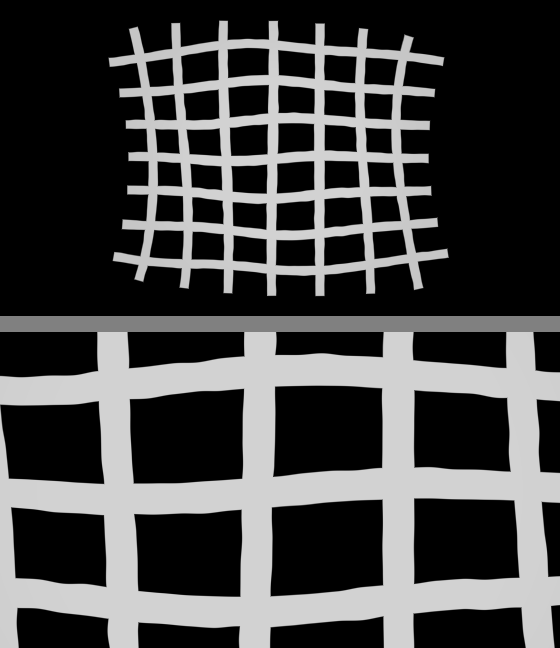
Top, the full canvas; bottom, a detail of the centre.
Reproduce this pattern procedurally as a Shadertoy shader.

```glsl
float hash(vec2 p) {
    return fract(sin(dot(p, vec2(127.1, 311.7))) * 43758.5453);
}

float noise(vec2 p) {
    vec2 cell = floor(p), t = fract(p);
    t = t * t * (3.0 - 2.0 * t);
    return mix(mix(hash(cell), hash(cell + vec2(1, 0)), t.x),
               mix(hash(cell + vec2(0, 1)), hash(cell + vec2(1, 1)), t.x), t.y);
}

// Row spacing shrinks away from the middle
float rowSpacing(float x) {
    return 11.85 - 1.62 * pow(abs(x + 1.85) / 51.4, 1.6);
}

// Height of a horizontal bar: bulge plus a travelling ripple
float rowHeight(float row, float x) {
    float column = (x + 1.85) / 14.1;
    float fade = exp(-0.12 * (column + 0.6) * (column + 0.6));
    return row * rowSpacing(x) - 1.04 * fade * cos(1.3 * (column + 1.0 + 0.8 * row));
}

// Position of a vertical bar: pinched waist plus a sideways sway
float columnPosition(float column, vec2 p) {
    float row = p.y / rowSpacing(p.x);
    float pinch = (0.231 - 0.0139 * row * row) * column * column * column;
    float sway = (0.58 - 1.04 * cos(1.4 * column - 0.42)) * sin(0.6 * row);
    return -2.38 + 14.98 * column + 0.093 * column * column - pinch - sway;
}

// Bar with ends cut square to its slope
float barDistance(float across, float along, float slope, float halfWidth, float halfLength) {
    float stretch = inversesqrt(1.0 + slope * slope);
    return max(abs(across) * stretch - halfWidth,
               (abs(along + slope * across) - halfLength) * stretch);
}

float latticeDistance(vec2 p) {
    float d = 1e3;
    float thickness = mix(1.64, 1.42, smoothstep(10.0, 50.0, length(p)));
    for (float k = -3.0; k <= 3.0; k++) {
        // Uneven edges
        float rowWidth = thickness + 0.28 * (noise(p * 0.38 + k * 17.3) - 0.5);
        float columnWidth = thickness + 0.28 * (noise(p * 0.38 - k * 23.7 + 91.0) - 0.5);

        float rowSlope = rowHeight(k, p.x + 0.5) - rowHeight(k, p.x - 0.5);
        d = min(d, barDistance(p.y - rowHeight(k, p.x), p.x + 0.46 + 0.23 * k,
                               rowSlope, rowWidth, 47.5 + 0.6 * k * k));

        float columnSlope = columnPosition(k, p + vec2(0, 0.5)) - columnPosition(k, p - vec2(0, 0.5));
        d = min(d, barDistance(p.x - columnPosition(k, p), p.y + 0.12 + 0.44 * k,
                               columnSlope, columnWidth, 43.5 - 0.39 * k * k));
    }
    return d;
}

void mainImage(out vec4 fragColor, in vec2 fragCoord) {
    // Centred units, canvas height = 100
    vec2 p = 100.0 * (fragCoord - 0.5 * iResolution.xy) / iResolution.y;
    float softness = 80.0 / iResolution.y;
    float coverage = 1.0 - smoothstep(-softness, softness, latticeDistance(p));

    // Light grey dimming toward the rim
    float grey = mix(0.825, 0.775, smoothstep(20.0, 55.0, length(p)));
    fragColor = vec4(vec3(grey * coverage), 1.0);
}
```
